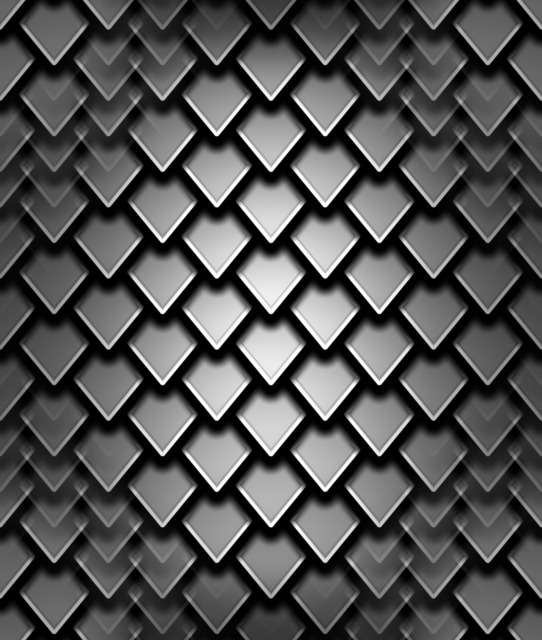
A Shadertoy shader for this pattern:

```glsl
// Overlapping metal scales with bright lower rims, lit from the centre and fading into a half-row echo at the corners.
const float COLUMNS = 5.0;
const float ROWS = 9.0;
const float ROW_HEIGHT = 0.6554;         // in column widths
const float ROW_PHASE = 0.18;            // in rows
const vec2 HALF_SIZE = vec2(0.30, 0.365);
const float ROUNDING = 0.03;
const float TAU = 6.2831853;

// Signed distance to a rhombus with rounded corners.
float roundedRhombus(vec2 p, vec2 b, float radius) {
    p = abs(p);
    vec2 k = (b - 2.0 * p) * b;
    float h = clamp((k.x - k.y) / dot(b, b), -1.0, 1.0);
    float d = length(p - 0.5 * b * vec2(1.0 - h, 1.0 + h));
    return d * sign(p.x * b.y + p.y * b.x - b.x * b.y) - radius;
}

// Brightness of one scale: soft face, fine groove, polished lower rim.
float scaleTone(vec2 q, float d, float light) {
    float inset = -d;
    float lower = 1.0 - smoothstep(0.0, 0.1, q.y);
    float rim = smoothstep(-0.004, 0.014, inset) * (1.0 - smoothstep(0.028, 0.044, inset));
    float groove = 1.0 - smoothstep(0.0, 0.014, abs(inset - 0.052));
    float face = light * (0.98 - 0.22 * smoothstep(-0.25, 0.35, q.y));
    face *= 1.0 - 0.16 * groove * lower;
    face *= mix(1.0, smoothstep(-0.02, 0.03, inset), lower);
    return mix(face, min(light * 1.3 + 0.12, 1.0), rim * lower);
}

// Stacks half-rows from bottom to top, each shading the ones beneath.
float scaleField(vec2 p, float light, float pixel) {
    float tone = 0.0;
    float base = floor((p.y / ROW_HEIGHT - ROW_PHASE) * 2.0);
    for (int i = -1; i <= 2; i++) {
        float n = base + float(i);
        float stagger = 0.5 * mod(n, 2.0);
        vec2 q = vec2(fract(p.x + stagger) - 0.5,
                      p.y - (0.5 * n + ROW_PHASE) * ROW_HEIGHT);
        float d = roundedRhombus(q, HALF_SIZE, ROUNDING);
        float shadowDist = roundedRhombus(q + vec2(0.0, 0.04), HALF_SIZE, ROUNDING);
        tone *= smoothstep(0.025, 0.15, shadowDist);
        tone = mix(tone, scaleTone(q, d, light), 1.0 - smoothstep(-pixel, pixel, d));
    }
    return tone;
}

// Tall central glow, dimmed at the top and bottom, lifted at the corners.
float glow(vec2 centred, float echo) {
    vec2 g = centred / vec2(0.20, 0.315);
    float light = 0.29 + 0.67 * exp(-0.5 * dot(g, g));
    light *= 1.0 - 0.5 * (1.0 - echo) * smoothstep(0.36, 0.5, abs(centred.y));
    return light + 0.11 * smoothstep(0.5, 1.0, echo);
}

void mainImage(out vec4 fragColor, in vec2 fragCoord) {
    vec2 uv = fragCoord / iResolution.xy;
    vec2 centred = uv - 0.5;
    vec2 p = uv * vec2(COLUMNS, ROWS * ROW_HEIGHT);
    float pixel = COLUMNS / iResolution.x;

    // Periodic weight of the shifted layer, strongest at the corners.
    vec2 wave = cos(TAU * centred);
    float echo = 1.0 - smoothstep(-1.8, 0.2, wave.x + wave.y);

    float light = glow(centred, echo);
    float frontLayer = scaleField(p, light, pixel);
    float echoLayer = scaleField(p + vec2(0.0, 0.5 * ROW_HEIGHT), light, pixel);
    fragColor = vec4(vec3(mix(frontLayer, echoLayer, echo)), 1.0);
}
```
